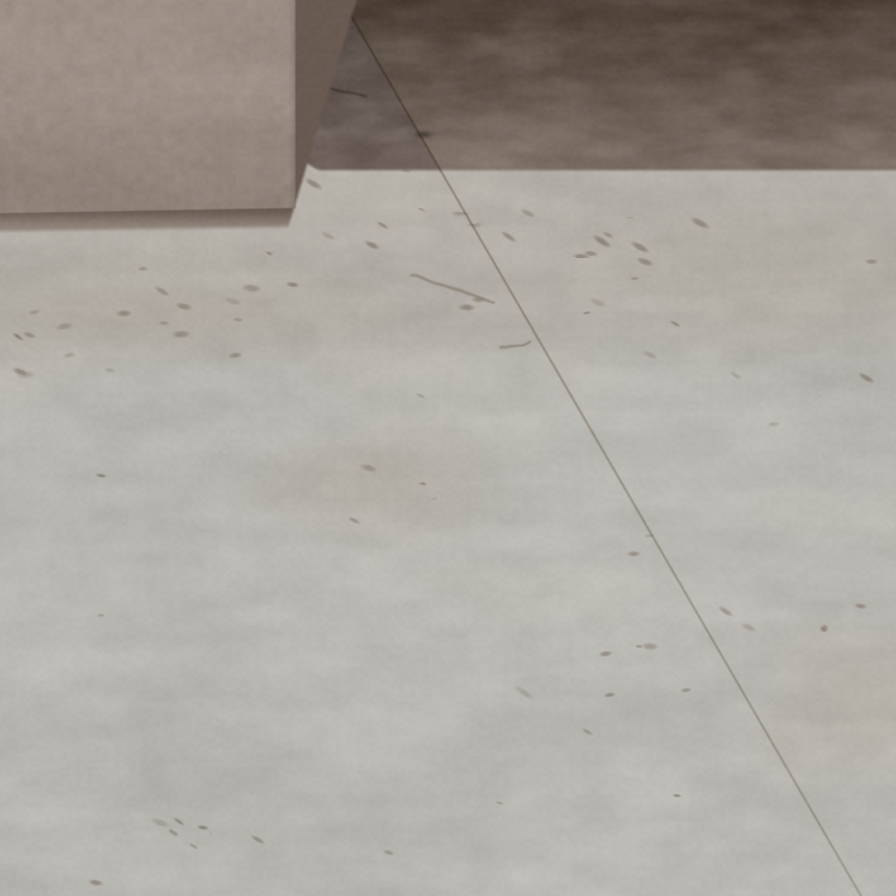
Write a Shadertoy shader that draws this texture.

```glsl
// Pale stone floor with a diagonal joint, a taupe block at upper left and a
// dark recess behind it. Flat regions are masked by smooth edges, then layered
// with stretched value noise, scattered pits and fine grain.

float hash(vec2 p) {
    return fract(sin(dot(p, vec2(127.1, 311.7))) * 43758.545);
}

float noise(vec2 p) {
    vec2 i = floor(p), f = fract(p);
    f = f * f * (3.0 - 2.0 * f);
    return mix(mix(hash(i), hash(i + vec2(1, 0)), f.x),
               mix(hash(i + vec2(0, 1)), hash(i + vec2(1, 1)), f.x), f.y);
}

float fbm(vec2 p) {
    float sum = 0.0, amp = 0.5;
    for (int i = 0; i < 5; i++) {
        sum += amp * noise(p);
        p = mat2(1.6, 0.9, -0.9, 1.6) * p + 7.3;
        amp *= 0.5;
    }
    return sum;
}

// 1 below the limit, 0 above it, with a soft edge
float below(float v, float limit, float soft) {
    return 1.0 - smoothstep(limit - soft, limit + soft, v);
}

float segment(vec2 p, vec2 a, vec2 b) {
    vec2 d = b - a;
    return length(p - a - d * clamp(dot(p - a, d) / dot(d, d), 0.0, 1.0));
}

float blob(vec2 p, vec2 center, vec2 size) {
    vec2 d = (p - center) / size;
    return exp(-dot(d, d));
}

// Small slanted holes, one candidate per cell, kept where density is high
float pits(vec2 p, float density) {
    vec2 q = p * vec2(42.0, 56.0), cell = floor(q);
    float mark = 0.0;
    for (int y = -1; y <= 1; y++)
    for (int x = -1; x <= 1; x++) {
        vec2 id = cell + vec2(x, y);
        vec2 d = q - id - vec2(hash(id), hash(id + 31.7));
        d.y += d.x * (hash(id + 5.1) - 0.2);
        float r = mix(0.12, 0.32, hash(id + 9.4));
        float spot = 1.0 - smoothstep(0.3, 1.2, length(d * vec2(0.7, 1.2)) / r);
        mark = max(mark, spot * step(hash(id + 17.9), density) * (0.4 + 0.6 * hash(id + 2.6)));
    }
    return mark;
}

vec3 floorColor(vec2 p) {
    float cloud = fbm(p * vec2(5.0, 9.0) + 3.0) - 0.5;
    float mottle = fbm(p * vec2(24.0, 38.0)) - 0.5;
    float streak = fbm(p * vec2(7.0, 45.0) + 11.0) - 0.5;
    vec3 col = mix(vec3(0.728, 0.722, 0.702), vec3(0.705, 0.69, 0.662), smoothstep(0.5, 0.75, p.y));

    // Warm stains over the far part and to the right of the joint
    float warm = 0.6 * blob(p, vec2(0.15, 0.65), vec2(0.35, 0.05))
               + 0.4 * blob(p, vec2(0.88, 0.68), vec2(0.2, 0.06))
               + 0.5 * blob(p, vec2(0.4, 0.46), vec2(0.14, 0.06))
               + 0.4 * blob(p, vec2(0.95, 0.22), vec2(0.12, 0.1));
    col = mix(col, vec3(0.675, 0.645, 0.605), clamp(warm + cloud * 0.6, 0.0, 0.8));
    col += 0.07 * cloud + 0.055 * mottle + 0.04 * streak;

    float density = 0.01 + 0.3 * blob(p, vec2(0.33, 0.72), vec2(0.16, 0.045))
                  + 0.3 * blob(p, vec2(0.67, 0.73), vec2(0.12, 0.035))
                  + 0.22 * blob(p, vec2(0.1, 0.64), vec2(0.14, 0.03))
                  + 0.2 * blob(p, vec2(0.61, 0.42), vec2(0.12, 0.04))
                  + 0.3 * blob(p, vec2(0.6, 0.24), vec2(0.04, 0.02))
                  + 0.3 * blob(p, vec2(0.19, 0.075), vec2(0.05, 0.02));
    col = mix(col, vec3(0.46, 0.41, 0.36), 0.6 * pits(p, density));

    // Hairline cracks and single chips
    vec2 w = p + 0.006 * (vec2(noise(p * 60.0), noise(p * 60.0 + 9.0)) - 0.5);
    float crack = min(segment(w, vec2(0.46, 0.694), vec2(0.55, 0.661)),
                      segment(w, vec2(0.558, 0.612), vec2(0.59, 0.619)));
    crack = min(crack, segment(w, vec2(0.19, 0.073), vec2(0.197, 0.067)));
    crack = min(crack, length(w - vec2(0.922, 0.3)) - 0.002);
    return mix(col, vec3(0.48, 0.43, 0.38), 0.6 * below(crack, 0.0015, 0.002));
}

void mainImage(out vec4 fragColor, in vec2 fragCoord) {
    vec2 p = fragCoord / iResolution.xy;
    float soft = max(0.0015, 0.7 / iResolution.y);
    float seamX = 0.3815 + 0.5794 * (1.0 - p.y);
    float rightTile = smoothstep(-soft, soft, p.x - seamX);
    vec3 col = floorColor(p + rightTile * vec2(0.0, 0.001));

    // Recess: darker toward the top, cooler on the left tile
    float depth = smoothstep(0.81, 1.0, p.y);
    vec3 recess = mix(vec3(0.475, 0.42, 0.385), vec3(0.325, 0.275, 0.24), depth);
    recess = mix(mix(vec3(0.425, 0.375, 0.35), vec3(0.34, 0.295, 0.275), depth), recess, rightTile);
    recess += 0.13 * (fbm(p * vec2(22.0, 60.0)) - 0.5) + 0.08 * (fbm(p * vec2(6.0, 18.0)) - 0.5);
    float veins = segment(p + 0.01 * noise(p * 45.0), vec2(0.36, 0.915), vec2(0.41, 0.895));
    recess *= 1.0 - 0.25 * below(veins, 0.002, 0.002);
    recess *= 1.0 - 0.35 * blob(p, vec2(0.473, 0.85), vec2(0.009, 0.004));
    float recessEdge = 0.81 + 0.012 * below(p.x, 0.345, 0.015);
    col = mix(col, recess, smoothstep(-0.003, 0.003, p.y - recessEdge));

    // Joint, fading slightly toward the viewer
    float joint = below(abs(p.x - seamX) * 0.865, 0.0012, soft);
    col = mix(col, col * vec3(0.75, 0.71, 0.66), joint * mix(0.65, 0.95, p.y));

    // Contact shadow, then the block face
    float underside = below(p.x, 0.322 + 0.3 * (p.y - 0.747), 0.003)
                    * smoothstep(-0.004, 0.004, p.y - 0.742 - 0.015 * p.x);
    col = mix(col, mix(vec3(0.56, 0.51, 0.475), vec3(0.41, 0.355, 0.32), smoothstep(0.745, 0.768, p.y)), underside);
    float bottom = 0.762 + 0.018 * p.x;
    vec3 face = mix(vec3(0.56, 0.51, 0.475), vec3(0.61, 0.56, 0.525), smoothstep(0.76, 0.92, p.y));
    face += 0.06 * (fbm(p * vec2(6.0, 20.0) + 4.0) - 0.5) + 0.05 * (fbm(p * 90.0) - 0.5);
    face *= 1.0 - 0.08 * smoothstep(0.322, 0.329, p.x);
    float block = below(p.x, 0.3295, soft) * smoothstep(-soft, soft, p.y - bottom);
    col = mix(col, face, block);

    col += 0.018 * (noise(p * 260.0) - 0.5);
    fragColor = vec4(clamp(col, 0.0, 1.0), 1.0);
}
```
